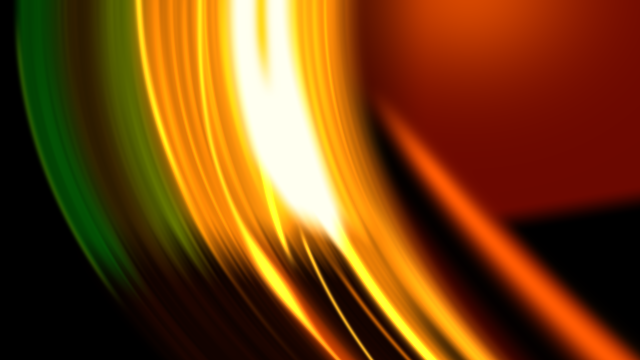
Write a Shadertoy shader that draws this background.

```glsl
#define BEND 0.42
#define BEND_POWER 2.2
#define FILAMENTS 16
#define GRAIN 0.28
#define EMBER vec3(0.07, 0.012, 0.0)
#define DEEP_RED vec3(0.42, 0.03, 0.0)
#define RED_GLOW vec3(0.84, 0.28, 0.0)
#define ORANGE vec3(0.93, 0.50, 0.02)
#define GOLD vec3(1.0, 0.78, 0.16)
#define GREEN vec3(0.01, 0.30, 0.01)
#define OLIVE vec3(0.36, 0.42, 0.0)
#define WHITE_HOT vec3(1.0, 1.0, 0.94)

float hash(vec2 p) {
    return fract(sin(dot(p, vec2(127.1, 311.7))) * 43758.5453);
}

float noise(vec2 p) {
    vec2 cell = floor(p), f = fract(p);
    f = f * f * (3.0 - 2.0 * f);
    return mix(mix(hash(cell), hash(cell + vec2(1, 0)), f.x),
               mix(hash(cell + vec2(0, 1)), hash(cell + vec2(1, 1)), f.x), f.y);
}

// Soft ridge around a centre
float ridge(float x, float centre, float width) {
    float d = (x - centre) / width;
    return exp(-d * d);
}

// One inside [a, b], with soft ends
float band(float x, float a, float b, float soft) {
    return smoothstep(a - soft, a + soft, x) * (1.0 - smoothstep(b - soft, b + soft, x));
}

// Red haze, dark wedge and the separate streak on the right
vec3 backdrop(vec2 p, float t) {
    float v = p.x - 0.764 * pow(t, 1.4);
    vec2 haze = (p - vec2(1.30, 1.03)) / vec2(0.30, 0.24);
    vec3 col = mix(DEEP_RED, RED_GLOW, exp(-dot(haze, haze)));
    col *= mix(0.65, 1.0, smoothstep(1.0, 1.2, p.x));

    float rim = 0.42 + 0.16 * (p.x - 1.48);
    float wedge = smoothstep(0.96, 1.05, v) * (1.0 - smoothstep(rim - 0.06, rim + 0.02, p.y));
    col *= 1.0 - wedge;

    float shadow = ridge(v, 0.90 - 0.14 * t, 0.025 + 0.085 * t) * smoothstep(0.15, 0.42, t);
    col *= 1.0 - 0.97 * shadow;

    float streak = ridge(v, 0.932, 0.016 + 0.055 * t) * smoothstep(0.22, 0.5, t);
    return mix(col, vec3(1.0, 0.35, 0.01), streak);
}

// Coloured sheet of light, ordered across the bent coordinate u
vec3 sheet(float u, float t) {
    float grain = noise(vec2(u * 42.0, t * 1.6)) * 0.6 + noise(vec2(u * 110.0, t * 2.5)) * 0.4;
    vec3 col = GREEN * smoothstep(0.03, 0.065, u);
    col = mix(col, vec3(0.21, 0.13, 0.0), smoothstep(0.10, 0.21, u));
    col = mix(col, OLIVE, smoothstep(0.23, 0.33, u));
    col = mix(col, ORANGE, smoothstep(0.34, 0.43, u));
    col *= 1.0 - GRAIN + 1.5 * GRAIN * grain;

    // The left part dies down into embers
    float end = 0.70 + 0.09 * (grain - 0.5) + 0.06 * ridge(u, 0.08, 0.08);
    float spent = smoothstep(end - 0.11, end + 0.09, t) * (1.0 - smoothstep(0.73, 0.79, u));
    vec3 embers = EMBER * (0.5 + 1.5 * grain) * smoothstep(0.0, 0.12, u);
    col = mix(col, embers, spent);
    return col * (1.0 - 0.65 * ridge(u, 0.855, 0.03) * smoothstep(0.75, 1.0, t));
}

// Thin bright lines that follow the bend
vec3 filaments(float u, float t) {
    vec3 light = vec3(0);
    for (int i = 0; i < FILAMENTS; i++) {
        vec2 seed = vec2(float(i), 3.7);
        float centre = mix(0.40, 0.92, (float(i) + hash(seed)) / float(FILAMENTS));
        float width = mix(0.004, 0.014, hash(seed + 1.3));
        float middle = mix(0.1, 0.65, hash(seed + 2.9));
        light += ORANGE * 0.35 * ridge(u, centre, width) * ridge(t, middle, 0.3);
    }
    // Main lines: outer rim, gold edge, long hot line
    light += vec3(0.13, 0.17, 0.0) * ridge(u, 0.047, 0.008) * band(t, 0.1, 0.8, 0.08);
    light += GOLD * 0.6 * ridge(u, 0.385 + 0.05 * t, 0.009) * (1.0 - smoothstep(0.3, 0.65, t));
    float hot = ridge(t, 0.78, 0.12);
    float path = 0.555 - 0.035 * smoothstep(0.0, 0.65, t);
    light += GOLD * (0.5 + hot) * ridge(u, path, 0.007 + 0.016 * hot);
    light += RED_GLOW * 0.8 * ridge(u, path + 0.015, 0.04) * smoothstep(0.6, 0.8, t);

    // Lines below the core
    light += GOLD * ridge(u, 0.655 - 0.2 * (t - 0.46), 0.008) * band(t, 0.45, 0.70, 0.06);
    light += GOLD * 0.85 * ridge(u, 0.672 - 0.18 * (t - 0.67), 0.006) * smoothstep(0.62, 0.70, t);
    light += ORANGE * 0.65 * ridge(u, 0.716, 0.008) * smoothstep(0.70, 0.82, t);
    light += GOLD * 1.3 * ridge(u, 0.778, 0.016) * smoothstep(0.5, 0.68, t);
    return light + GOLD * 0.4 * ridge(u, 0.92, 0.03) * smoothstep(0.5, 0.9, t);
}

void mainImage(out vec4 fragColor, in vec2 fragCoord) {
    vec2 p = fragCoord / iResolution.y;
    float t = clamp(1.0 - p.y, 0.0, 1.0);
    float u = p.x - BEND * pow(t, BEND_POWER);

    float body = 1.0 - smoothstep(0.90, 1.02, u);
    vec3 col = mix(backdrop(p, t), sheet(u, t), body) + filaments(u, t);

    // White core with a gold halo and a ragged lower end
    float ragged = 0.08 * (noise(vec2(u * 38.0, 2.0)) - 0.5);
    float alive = 1.0 - smoothstep(0.59, 0.70, t + ragged);
    float leftEdge = 0.64 + 0.045 * smoothstep(0.4, 0.65, t);
    float rightEdge = 0.80 + 0.025 * ridge(t, 0.4, 0.25);
    col += GOLD * 0.6 * alive * ridge(u, 0.735, 0.12);
    float core = band(u, leftEdge, rightEdge, 0.025) * alive;
    float gap = ridge(u, 0.725, 0.017) * (1.0 - smoothstep(0.08, 0.28, t));
    col = mix(col, mix(WHITE_HOT, vec3(1.0, 0.85, 0.1), gap), core);

    fragColor = vec4(clamp(col, 0.0, 1.0), 1.0);
}
```
